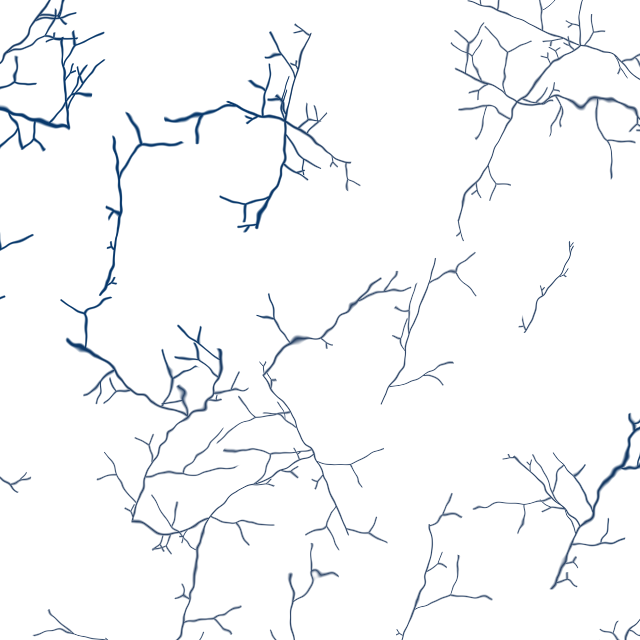
A Shadertoy shader for this pattern:

```glsl
// Dendritic river networks in dark blue ink on white paper.
// Each cell of a jittered grid drains to its lowest neighbour, which gives trees
// that never cross; forked twigs grow off each reach and noise makes it all meander.

#define CELLS 6.0         // drainage cells per canvas height
#define TILT 0.42         // rotation of the drainage grid, radians
#define SLOPE 0.12        // overall fall of the land per cell
#define TWIGS 4           // twigs along each reach
#define TWIG_LENGTH 0.65  // longest twig, in cells
#define MEANDER 0.20      // strength of the wiggles
#define THIN 0.0011       // half width of the finest streams, canvas units
#define THICK 0.0023      // half width of the broad rivers, canvas units
#define SOFTNESS 1.0      // edge blur in output pixels

const vec3 PAPER = vec3(1.0);
const vec3 STREAM_INK = vec3(0.12, 0.22, 0.36);
const vec3 RIVER_INK = vec3(0.03, 0.22, 0.42);
const vec2 SEED = vec2(37.0, 61.0);

vec2 hash2(vec2 p) {
    vec3 h = fract(p.xyx * vec3(0.1031, 0.1030, 0.0973));
    h += dot(h, h.yzx + 33.33);
    return fract((h.xx + h.yz) * h.zy);
}

// Two independent channels of smooth value noise
vec2 noise2(vec2 p) {
    vec2 i = floor(p), f = fract(p);
    f = f * f * (3.0 - 2.0 * f);
    vec2 low = mix(hash2(i), hash2(i + vec2(1, 0)), f.x);
    vec2 high = mix(hash2(i + vec2(0, 1)), hash2(i + 1.0), f.x);
    return mix(low, high, f.y);
}

vec2 rotate(vec2 v, float angle) {
    float c = cos(angle), s = sin(angle);
    return vec2(c * v.x - s * v.y, s * v.x + c * v.y);
}

float segment(vec2 p, vec2 a, vec2 b) {
    vec2 ap = p - a, ab = b - a;
    return length(ap - ab * clamp(dot(ap, ab) / dot(ab, ab), 0.0, 1.0));
}

vec2 node(vec2 cell) {
    return cell + 0.1 + 0.8 * hash2(cell);
}

float height(vec2 cell) {
    return hash2(cell + 113.0).x + SLOPE * cell.y;
}

// Lowest of the cell and its four neighbours
vec2 outlet(vec2 cell) {
    vec2 best = cell, step4 = vec2(1, 0);
    float lowest = height(cell);
    for (int k = 0; k < 4; k++) {
        float h = height(cell + step4);
        if (h < lowest) { lowest = h; best = cell + step4; }
        step4 = vec2(-step4.y, step4.x);
    }
    return best;
}

// Bent twig with one side sprig at its elbow
float twig(vec2 p, vec2 base, vec2 dir, vec2 rnd) {
    float len = 0.12 + TWIG_LENGTH * rnd.x * rnd.x;
    float bend = 1.6 * (rnd.y - 0.5);
    vec2 elbow = base + 0.5 * len * dir;
    vec2 tip = elbow + 0.5 * len * rotate(dir, bend);
    vec2 sprig = elbow + 0.4 * len * rotate(dir, bend > 0.0 ? -0.95 : 0.95);
    return min(segment(p, base, elbow), min(segment(p, elbow, tip), segment(p, elbow, sprig)));
}

// Signed distance to the ink of all nearby reaches and their twigs
float network(vec2 p, float halfWidth) {
    float d = 1e3;
    vec2 home = floor(p);
    for (int y = -2; y <= 2; y++)
    for (int x = -2; x <= 2; x++) {
        vec2 cell = home + vec2(x, y), next = outlet(cell);
        if (next == cell) continue;
        vec2 source = node(cell), mouth = node(next);
        float reach = segment(p, source, mouth);
        d = min(d, reach - halfWidth);
        if (reach > 1.0) continue;
        vec2 upstream = normalize(source - mouth);
        for (int k = 0; k < TWIGS; k++) {
            vec2 key = cell + 17.0 * float(k + 1);
            vec2 place = hash2(key + 211.0), shape = hash2(key + 307.0);
            vec2 base = mix(source, mouth, (float(k) + place.x) / float(TWIGS));
            float side = fract(place.y * 7.0) < 0.5 ? -1.0 : 1.0;
            vec2 dir = rotate(upstream, side * (0.55 + 0.75 * place.y));
            d = min(d, twig(p, base, dir, shape) - 0.8 * halfWidth);
        }
    }
    return d;
}

void mainImage(out vec4 fragColor, in vec2 fragCoord) {
    vec2 uv = fragCoord / iResolution.y;
    vec2 p = rotate(uv, TILT) * CELLS + SEED;

    // Meanders: broad bends, then finer and finer kinks
    vec2 bent = p;
    float freq = 1.0;
    for (int k = 0; k < 3; k++) {
        bent += MEANDER / freq * (2.0 * noise2(p * freq + 19.0 * float(k)) - 1.0);
        freq *= 3.5;
    }

    // Rivers broaden and darken by region
    float flow = smoothstep(0.35, 0.75, noise2(uv * 2.6 + 5.3).x);
    float d = network(bent, CELLS * mix(THIN, THICK, flow)) / CELLS;
    float blur = SOFTNESS / iResolution.y;
    float ink = 1.0 - smoothstep(-blur, blur, d);
    fragColor = vec4(mix(PAPER, mix(STREAM_INK, RIVER_INK, flow), ink), 1.0);
}
```
